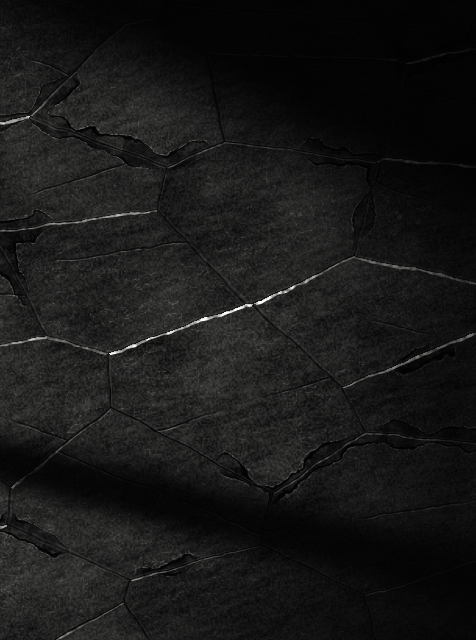
A WebGL 2 fragment shader for this texture:

```glsl
#version 300 es
precision highp float;

uniform vec2 u_resolution;
out vec4 fragColor;

struct Slab {
    float edge;    // distance to the nearest joint
    vec2 normal;   // direction across that joint
    vec2 id;
    vec2 local;    // position relative to the slab centre
};

float hash(vec2 p) {
    vec3 q = fract(p.xyx * vec3(0.1031, 0.1030, 0.0973));
    q += dot(q, q.yzx + 33.33);
    return fract((q.x + q.y) * q.z);
}

float noise(vec2 p) {
    vec2 i = floor(p), f = fract(p);
    f = f * f * (3.0 - 2.0 * f);
    return mix(mix(hash(i), hash(i + vec2(1, 0)), f.x),
               mix(hash(i + vec2(0, 1)), hash(i + vec2(1, 1)), f.x), f.y);
}

float fbm(vec2 p) {
    float sum = 0.0, amp = 0.5;
    for (int i = 0; i < 5; i++) {
        sum += amp * noise(p);
        p = mat2(1.6, 1.2, -1.2, 1.6) * p + 17.3;
        amp *= 0.5;
    }
    return sum / 0.97;
}

float stroke(float d, float width, float aa) {
    return 1.0 - smoothstep(width - aa, width + aa, abs(d));
}

mat2 rotation(float a) {
    return mat2(cos(a), -sin(a), sin(a), cos(a));
}

vec2 slabCentre(vec2 cell, vec2 density) {
    vec2 jitter = vec2(hash(cell + 41.0), hash(cell + 87.0)) - 0.5;
    float stagger = 0.5 * mod(cell.y, 2.0);
    return (cell + 0.5 + vec2(stagger, 0.0) + 0.8 * jitter) / density;
}

// Voronoi paving, foreshortened by a stretch, with true distances to the joints
Slab paving(vec2 p, vec2 density, vec2 stretch) {
    vec2 q = p * stretch;
    vec2 base = floor(q * density), home = base;
    float nearest = 1e3;
    for (int j = -2; j <= 2; j++)
    for (int i = -2; i <= 2; i++) {
        vec2 cell = base + vec2(i, j);
        float d = distance(q, slabCentre(cell, density));
        if (d < nearest) { nearest = d; home = cell; }
    }
    vec2 centre = slabCentre(home, density);
    Slab s = Slab(1e3, vec2(0, 1), home, (q - centre) / stretch);
    for (int j = -2; j <= 2; j++)
    for (int i = -2; i <= 2; i++) {
        if (i == 0 && j == 0) continue;
        vec2 other = slabCentre(home + vec2(i, j), density);
        vec2 n = normalize(other - centre);
        float d = dot(0.5 * (centre + other) - q, n) / length(n * stretch);
        if (d < s.edge) { s.edge = d; s.normal = normalize(n * stretch); }
    }
    return s;
}

// Soft light with a dark upper corner, a falling shadow band and dim right side
float lighting(vec2 p) {
    float corner = smoothstep(-0.06, 0.16, 1.02 - 0.45 * p.x - p.y);
    float side = 1.0 - 0.65 * smoothstep(0.4, 0.75, p.x);
    float offset = abs(p.y - 0.28 + 0.25 * p.x);
    float band = smoothstep(0.01, 0.065 + 0.05 * p.x, offset);
    float foot = 1.0 - 0.7 * smoothstep(0.25, -0.05, p.y) * smoothstep(0.1, 0.6, p.x);
    return corner * side * mix(0.08, 1.0, band) * foot;
}

void main() {
    vec2 p = gl_FragCoord.xy / u_resolution.y;
    float aa = 0.7 / u_resolution.y;
    vec2 wobble = vec2(fbm(p * 26.0), fbm(p * 26.0 + 50.0)) - 0.5;
    Slab slab = paving(p + 0.008 * wobble + vec2(0.07, 0.03), vec2(3.3, 3.8), vec2(1.0, 1.6));
    float light = lighting(p);

    // Slate surface: mottling, cleavage streaks, fine scratches and specks
    vec2 grainDir = rotation(0.3) * p;
    float mottling = fbm(p * 8.0 + 31.0 * hash(slab.id));
    float streak = fbm(grainDir * vec2(35.0, 130.0));
    float grain = noise(p * 410.0);
    float tone = 0.14 * (0.85 + 0.3 * hash(slab.id + 5.0));
    tone *= max(0.1, 1.0 + 1.1 * (mottling - 0.5) + 0.8 * (streak - 0.5) + 0.75 * (grain - 0.5));
    float scuffed = smoothstep(0.42, 0.72, fbm(p * 8.0 + 9.0));
    float scratch = stroke(fbm(grainDir * vec2(16.0, 58.0)) - 0.5, 0.012, 0.012);
    float specks = smoothstep(0.8, 0.97, noise(p * 300.0 + 70.0));
    tone += 0.13 * scuffed * scratch * grain + 0.13 * specks * mottling;

    // Ragged cracks where thin flakes broke away beside some joints
    float chipped = smoothstep(0.56, 0.7, noise(p * 7.5 + 23.0));
    float ledge = slab.edge - 0.036 * chipped * (fbm(p * 24.0 + 3.0) - 0.15);
    float flake = chipped * (1.0 - smoothstep(-aa, aa, ledge));
    float crackWidth = 0.0035 * noise(p * 30.0 + 7.0);
    tone *= 1.0 - flake * (0.15 + 0.4 * smoothstep(0.45, 0.6, fbm(p * 50.0)));
    tone *= 1.0 - 0.9 * chipped * stroke(ledge, crackWidth, aa);
    tone += 0.22 * chipped * stroke(ledge - crackWidth - 0.001, 0.0008, aa) * grain;

    // Hairline splits through some slabs
    float angle = 0.8 * (hash(slab.id + 13.0) - 0.6);
    float split = (rotation(angle) * slab.local).y + 0.006 * (mottling - 0.5);
    float splitMask = step(0.45, hash(slab.id + 29.0)) * smoothstep(0.3, 0.5, noise(p * 8.0));
    tone *= 1.0 - 0.7 * splitMask * stroke(split - 0.002, 0.0012, aa);
    tone += 0.3 * splitMask * stroke(split, 0.0008, aa) * noise(p * 130.0);

    // Dark joints, deeper where the stone faces away from the light
    float away = smoothstep(0.2, 0.7, slab.normal.x);
    tone *= 1.0 - 0.3 * exp(-slab.edge / 0.004);
    tone *= 1.0 - 0.92 * stroke(slab.edge, 0.0009 + 0.0018 * away, aa);

    // Broken glints along lips that catch the light
    float facing = smoothstep(0.8, 0.97, dot(slab.normal, normalize(vec2(-0.25, 1.0))));
    float patches = smoothstep(0.35, 0.8, noise(p * 6.0 + 61.0));
    float lip = stroke(slab.edge - 0.0016, 0.001 + 0.0028 * patches * noise(p * 90.0), aa);
    float glint = lip * (0.14 + facing * (0.35 + 0.9 * patches)) * (0.3 + 0.7 * noise(p * 190.0));

    float value = 0.005 + tone * mix(0.06, 1.0, light) + 0.75 * glint * mix(0.1, 1.0, light);
    fragColor = vec4(value * vec3(1.01, 1.0, 0.985), 1.0);
}
```
